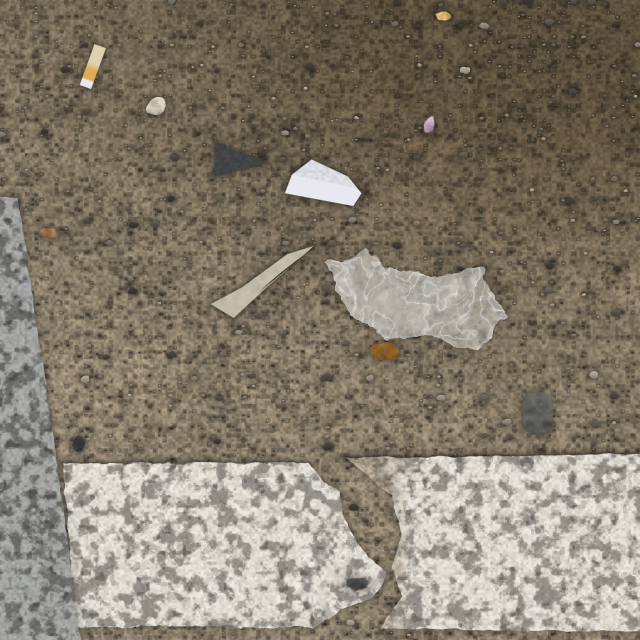
This texture is drawn by a WebGL 2 fragment shader. Its source:

```glsl
#version 300 es
precision highp float;
// Gritty sand beside broken granite kerb stones, with scattered litter.
// Noise and hashed pebbles make the ground; polygon distances cut out
// the slabs, paper, strip and crumpled clear film.
uniform vec2 u_resolution;
out vec4 fragColor;

const vec3 SAND = vec3(.575,.525,.445), DAMP = vec3(.375,.325,.25);
const vec3 GRANITE = vec3(.89,.87,.83), SPECKLE = vec3(.46,.44,.42);
const vec3 KERB_TINT = vec3(.73,.755,.78), PAPER = vec3(.91,.91,.94);
const vec3 STRIP = vec3(.76,.73,.66), FILM = vec3(.77,.77,.75);
const float GRAIN = .34; // contrast of the sand
const float WEAR = .006; // roughness of stone edges

// Corners in thousandths: kerb (6), broken slab (10), right slab (8)
const vec2 SLABS[24] = vec2[24](
  vec2(-20,694), vec2(29,690), vec2(58,490), vec2(85,310), vec2(128,-20), vec2(-20,-20),
  vec2(99,277), vec2(484,277), vec2(501,255), vec2(531,232), vec2(536,190),
  vec2(562,145), vec2(605,108), vec2(590,75), vec2(488,21), vec2(118,21),
  vec2(540,285), vec2(1020,291), vec2(1020,13), vec2(595,18),
  vec2(628,69), vec2(612,115), vec2(628,167), vec2(612,225));
// Film (12), strip (6), paper (6)
const vec2 LITTER[24] = vec2[24](
  vec2(508,586), vec2(553,594), vec2(573,615), vec2(602,581), vec2(670,570), vec2(749,581),
  vec2(789,508), vec2(768,473), vec2(749,451), vec2(677,473), vec2(602,469), vec2(546,510),
  vec2(329,525), vec2(378,551), vec2(449,603), vec2(491,616), vec2(417,551), vec2(365,503),
  vec2(445,698), vec2(456,727), vec2(487,751), vec2(544,724), vec2(565,698), vec2(552,678));
// Scraps: centre and radii, then colour
const vec4 SCRAPS[8] = vec4[8](
  vec4(245,834,15,13), vec4(602,452,21,14), vec4(840,353,26,34), vec4(125,306,10,11),
  vec4(672,805,7,14), vec4(695,975,11,7), vec4(75,637,14,8), vec4(557,88,17,9));
const vec3 TINTS[8] = vec3[8](
  vec3(.77,.74,.68), vec3(.56,.38,.17), vec3(.36,.36,.34), vec3(.22),
  vec3(.68,.59,.68), vec3(.83,.68,.42), vec3(.58,.42,.3), vec3(.31));

float hash(vec2 p) { return fract(sin(dot(p, vec2(127.1, 311.7))) * 43758.5); }

float noise(vec2 p) {
  vec2 i = floor(p), f = fract(p);
  f *= f * (3. - 2. * f);
  return mix(mix(hash(i), hash(i + vec2(1, 0)), f.x),
    mix(hash(i + vec2(0, 1)), hash(i + 1.), f.x), f.y);
}

float fbm(vec2 p) {
  float sum = 0., amp = .53;
  for (int i = 0; i < 4; i++) { sum += amp * noise(p); p = p * 2.03 + 17.; amp *= .5; }
  return sum;
}

// Paints a shape with distance d over its contact shadow
void lay(inout vec3 col, vec3 paint, float d, float shadow) {
  float aa = .8 / u_resolution.y;
  col *= 1. - shadow * exp(-max(d, 0.) * 190.);
  col = mix(paint, col, smoothstep(-aa, aa, d));
}

// Signed distance to the polygon of count corners from v[first]
float polygon(vec2 p, vec2 v[24], int first, int count) {
  float d = 9., side = 1.;
  vec2 b = v[first + count - 1] * .001;
  for (int i = 0; i < count; i++) {
    vec2 a = v[first + i] * .001, e = b - a, w = p - a;
    d = min(d, length(w - e * clamp(dot(w, e) / dot(e, e), 0., 1.)));
    bvec3 c = bvec3(p.y >= a.y, p.y < b.y, e.x * w.y > e.y * w.x);
    if (all(c) || !any(c)) side = -side;
    b = a;
  }
  return side * d;
}

// One hashed stone in some of the grid cells
void pebbles(inout vec3 col, vec2 p, float cells, float density) {
  vec2 id = floor(p * cells), f = fract(p * cells);
  if (hash(id + cells) > density) return;
  float tone = hash(id + 5.3);
  vec2 q = f - .35 - .3 * vec2(hash(id + 1.7), hash(id + 8.1));
  float size = mix(.09, .23, hash(id + 3.9)) * (.75 + .5 * noise(f * 7. + id));
  vec3 stone = mix(vec3(.25, .23, .2), vec3(.75, .71, .64), tone * tone);
  lay(col, stone * (.9 + q.y), (length(q * vec2(1, 1.4)) - size) / cells, .3);
}

void main() {
  vec2 p = gl_FragCoord.xy / u_resolution;
  vec2 wear = vec2(fbm(p * 45.), fbm(p * 45. + 70.)) - .5, worn = p + wear * WEAR;
  float fine = noise(p * 250.), rough = fbm(p * 95.);

  // Sand, damp at upper right
  vec2 wet = (p - vec2(.9, .96)) * vec2(1.7, 2.3);
  float damp = exp(-dot(wet, wet)) + .28 * smoothstep(.55, 1., p.y);
  vec3 col = mix(SAND, DAMP, min(damp, 1.));
  col *= 1. + GRAIN * (rough + fine - 1.) + .22 * (fbm(p * 9.) - .5);
  pebbles(col, p, 130., .24);
  pebbles(col, p + .37, 62., .19);
  pebbles(col, p + .71, 29., .17);

  // Granite, dusty along the broken joint
  float speckle = .72 * smoothstep(.43, .68, fbm(p * 75.));
  speckle += .3 * smoothstep(.68, .85, noise(p * 125.));
  vec3 stone = mix(GRANITE, SPECKLE, speckle) * (.91 + .16 * fine);
  float dust = .75 - .75 * smoothstep(.59, .65, p.x + wear.x * .05);
  float shadow = mix(.22, .6, smoothstep(.26, .285, p.y));
  vec3 dusty = mix(stone, col * 1.12, dust);
  lay(col, dusty, polygon(worn, SLABS, 16, 8), shadow);
  lay(col, stone, polygon(worn + wear * WEAR, SLABS, 6, 10), shadow);
  lay(col, stone * KERB_TINT, polygon(worn, SLABS, 0, 6), .25);

  // Scraps
  for (int i = 0; i < 8; i++) {
    vec4 s = SCRAPS[i] * .001;
    vec2 q = (p - s.xy + wear * .012) / s.zw;
    lay(col, TINTS[i] * (.7 + .6 * rough + .12 * q.y), (length(q) - 1.) * min(s.z, s.w), .3);
  }

  // Dark shard and banded stub
  vec2 t = p - vec2(.335, .777);
  float shard = max(-t.x, max(dot(t, vec2(.356, .934)), dot(t, vec2(.245, -.97)) - .0514));
  lay(col, vec3(.23, .24, .25) + .06 * fine, shard, .3);
  vec2 stub = mat2(.94, .34, -.34, .94) * (p - vec2(.145, .896));
  vec2 box = abs(stub) - vec2(.0095, .034);
  vec3 band = mix(vec3(.86, .68, .34), vec3(.87, .82, .7), smoothstep(-.008, .008, stub.y));
  lay(col, mix(PAPER, band, smoothstep(-.024, -.02, stub.y)), max(box.x, box.y), .3);

  // Split strip and folded paper
  float crack = abs(dot(p - vec2(.485, .611), vec2(-.63, .777)) + .004 * noise(p * 50.));
  float split = smoothstep(.4, .43, p.x) * (1. - smoothstep(.0005, .002, crack));
  lay(col, STRIP * (.92 + .16 * rough) * (1. - .6 * split), polygon(p, LITTER, 12, 6), .4);
  float fold = smoothstep(-.002, .002, dot(p - vec2(.456, .727), vec2(.2, .98)));
  lay(col, PAPER * (1. - .12 * fold * fine), polygon(p, LITTER, 18, 6), .4);

  // Clear film: bright creases over haze
  float film = polygon(p + wear * .022, LITTER, 0, 12);
  vec2 crumple = p * 24. + 2.5 * vec2(fbm(p * 17.), fbm(p * 17. + 40.));
  float ridge = 1. - abs(2. * fbm(crumple) - 1.);
  float crease = 1. - abs(2. * noise(crumple * vec2(2.2, 1.3)) - 1.);
  float core = exp(-11. * length((p - vec2(.625, .525)) * vec2(.7, 1.2)));
  float haze = .2 + .35 * fbm(p * 32.) + .4 * core;
  float glint = .3 * pow(ridge, 14.) + .5 * pow(crease, 9.) + .25 * exp(-abs(film) * 280.);
  lay(col, mix(mix(col, FILM, haze), vec3(.95), min(glint, .9)), film, .22);

  fragColor = vec4(clamp(col, 0., 1.), 1.);
}
```
